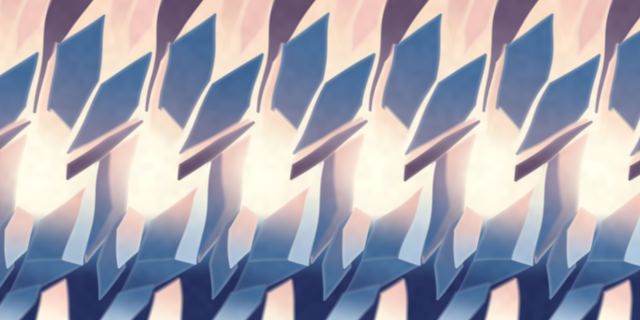
Reproduce this pattern procedurally as a Shadertoy shader.

```glsl
// Rows of leaning blue crystals with pink facets and glowing cream hollows.
const float REPEATS = 5.7;   // cells across the canvas; one cell is one unit
const vec3 CREAM = vec3(0.99, 0.96, 0.89);
const vec3 PINK  = vec3(0.94, 0.77, 0.73);
const vec3 PEACH = vec3(0.98, 0.87, 0.78);
const vec3 MAUVE = vec3(0.57, 0.51, 0.60);
const vec3 PLUM  = vec3(0.40, 0.32, 0.43);
const vec3 ICE   = vec3(0.67, 0.76, 0.85);
const vec3 BLUE  = vec3(0.27, 0.42, 0.60);
const vec3 NAVY  = vec3(0.15, 0.19, 0.37);

float hash(vec2 p) {
    return fract(sin(dot(p, vec2(12.9898, 78.233))) * 43758.5453);
}

float noise(vec2 p) {
    vec2 i = floor(p), f = fract(p);
    f = f * f * (3.0 - 2.0 * f);
    vec2 e = vec2(1, 0);
    return mix(mix(hash(i), hash(i + e), f.x),
               mix(hash(i + e.yx), hash(i + e.xx), f.x), f.y);
}

// Signed distance to a five-sided polygon
float polygon(vec2 p, vec2 v[5]) {
    float d = dot(p - v[0], p - v[0]), side = 1.0;
    for (int i = 0, j = 4; i < 5; j = i, i++) {
        vec2 e = v[j] - v[i], w = p - v[i];
        vec2 b = w - e * clamp(dot(w, e) / dot(e, e), 0.0, 1.0);
        d = min(d, dot(b, b));
        bvec3 c = bvec3(p.y >= v[i].y, p.y < v[j].y, e.x * w.y > e.y * w.x);
        if (all(c) || all(not(c))) side = -side;
    }
    return side * sqrt(d);
}

// Paints one facet in every cell, shaded from top to foot with a pale rim
void facet(inout vec3 col, vec2 p, vec2 a, vec2 b, vec2 c, vec2 d, vec2 e,
           vec3 top, vec3 foot, float soft, float rim) {
    float middle = (a.x + b.x + c.x + d.x + e.x) / 5.0;
    float id = floor(p.x - middle + 0.5);
    p.x -= id;
    float high = min(min(min(a.y, b.y), min(c.y, d.y)), e.y);
    float low = max(max(max(a.y, b.y), max(c.y, d.y)), e.y);
    float dist = polygon(p, vec2[5](a, b, c, d, e)) - 0.012;
    float slope = (p.y - high + 0.25 * (middle - p.x)) / (low - high);
    vec3 paint = mix(top, foot, smoothstep(0.1, 0.95, slope));
    paint += 0.04 * (hash(vec2(id, middle)) - 0.5);
    paint = mix(paint, CREAM, rim * smoothstep(0.04, 0.0, abs(dist)));
    col = mix(col, paint, smoothstep(soft, -soft, dist));
}

vec3 backdrop(float y) {
    vec3 col = mix(PEACH, CREAM, smoothstep(0.1, 1.2, y));
    col = mix(col, BLUE, smoothstep(1.88, 2.12, y));
    return mix(col, NAVY, smoothstep(2.2, 2.5, y));
}

void upperCrystals(inout vec3 col, vec2 p, float s) {
    // Plum gaps and pink petals
    facet(col, p, vec2(.46,-.1), vec2(.86,-.1), vec2(.60,.28), vec2(.40,.55), vec2(.31,1.0), PLUM, MAUVE, s, 0.0);
    facet(col, p, vec2(1.0,-.1), vec2(1.22,-.1), vec2(1.14,.18), vec2(1.03,.42), vec2(.98,.2), PINK, PEACH, s * 2.0, 0.3);
    facet(col, p, vec2(1.26,-.1), vec2(1.46,-.1), vec2(1.36,.25), vec2(1.13,.48), vec2(1.15,.25), PINK, PINK, s * 2.0, 0.4);
    facet(col, p, vec2(.50,.40), vec2(.43,.60), vec2(.36,.95), vec2(.34,1.2), vec2(.47,1.0), PINK, PEACH, s * 2.0, 0.2);
    // Blue faces
    facet(col, p, vec2(.93,.13), vec2(.51,.41), vec2(.43,.97), vec2(.61,1.16), vec2(.87,.70), BLUE, mix(BLUE, MAUVE, 0.6), s, 0.2);
    facet(col, p, vec2(1.32,.49), vec2(.91,.74), vec2(.61,1.36), vec2(1.10,1.12), vec2(1.23,.95), BLUE, mix(BLUE, MAUVE, 0.7), s, 0.2);
    // Warm undersides
    facet(col, p, vec2(.37,1.12), vec2(.46,.98), vec2(.62,1.16), vec2(.48,1.45), vec2(.35,1.4), PEACH, CREAM, s * 2.0, 0.2);
    facet(col, p, vec2(.60,1.48), vec2(.66,1.35), vec2(1.1,1.12), vec2(1.22,1.08), vec2(.9,1.3), PINK, PEACH, s * 2.0, 0.0);
}

void lowerCrystals(inout vec3 col, vec2 p, float s) {
    // Shoulder and its shaded side
    facet(col, p, vec2(1.22,1.22), vec2(.90,1.40), vec2(.80,1.95), vec2(.78,2.32), vec2(1.1,1.95), PINK, mix(MAUVE, BLUE, 0.5), s, 0.4);
    facet(col, p, vec2(.97,1.38), vec2(.88,1.45), vec2(.83,1.95), vec2(.78,2.25), vec2(.98,1.85), MAUVE, BLUE, s * 2.0, 0.0);
    // Steel flank and small petal
    facet(col, p, vec2(.12,1.9), vec2(0,2), vec2(-.12,2.35), vec2(-.12,2.65), vec2(.12,2.38), mix(BLUE, MAUVE, 0.5), BLUE, s, 0.2);
    facet(col, p, vec2(.15,1.86), vec2(.28,1.95), vec2(.25,2.23), vec2(.07,2.38), vec2(.05,2.05), PINK, ICE, s, 0.2);
    // Front faces and bright edge
    facet(col, p, vec2(.24,2.33), vec2(.56,2.29), vec2(.76,2.33), vec2(.35,2.56), vec2(.05,2.64), BLUE, mix(BLUE, NAVY, 0.5), s, 0.1);
    facet(col, p, vec2(.78,1.66), vec2(.35,1.98), vec2(.24,2.33), vec2(.56,2.30), vec2(.66,2.1), PINK, BLUE, s, 0.15);
    facet(col, p, vec2(.88,1.45), vec2(.74,1.75), vec2(.58,2.30), vec2(.74,2.34), vec2(.80,2.0), CREAM, ICE, s, 0.1);
    // Tips of the next row
    facet(col, p, vec2(.58,2.49), vec2(.38,2.62), vec2(.33,2.95), vec2(.62,2.95), vec2(.60,2.75), PINK, CREAM, s * 2.0, 0.1);
    facet(col, p, vec2(1.35,2.55), vec2(1.05,2.62), vec2(.85,2.95), vec2(1.1,2.95), vec2(1.3,2.7), BLUE, ICE, s * 2.0, 0.1);
}

void mainImage(out vec4 fragColor, in vec2 fragCoord) {
    vec2 p = vec2(fragCoord.x, iResolution.y - fragCoord.y) * REPEATS / iResolution.x;
    float soft = max(0.012, REPEATS / iResolution.x);
    // Gentle bends, slightly different in every cell
    p += 0.012 * sin(vec2(9.0 * p.y, 6.2832 * p.x));
    p += 0.03 * (vec2(noise(p * 2.3), noise(p * 2.3 + 40.0)) - 0.5);

    vec3 col = backdrop(p.y);
    upperCrystals(col, p, soft);
    lowerCrystals(col, p, soft);

    // Light in the hollows, crossed by plum blades
    vec2 g = vec2(fract(p.x + 0.17 + 0.1 * (p.y - 1.5)) - 0.5, p.y - 1.55);
    float glow = exp(-dot(g * vec2(4.2, 2.9), g * vec2(4.2, 2.9)));
    col = mix(col, vec3(1.0, 0.99, 0.93), glow);
    facet(col, p, vec2(.61,1.59), vec2(.62,1.47), vec2(.95,1.24), vec2(1.26,1.10), vec2(.9,1.4), MAUVE, PLUM, soft, 0.15);

    col += 0.03 * (noise(p * 14.0) - 0.5);
    fragColor = vec4(clamp(col, 0.0, 1.0), 1.0);
}
```
